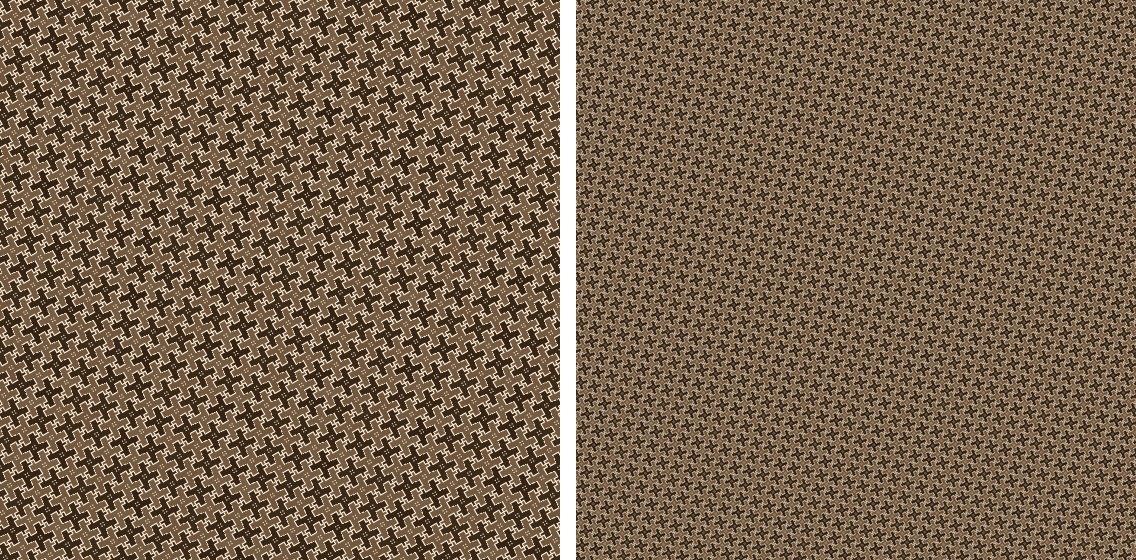
Left, the tile; right, the same tile 2 across and 2 down.
A three.js fragment shader for this pattern:

```glsl
// Interlocking pinwheel check in dark and mid brown, with cream outlines and four-dot centres.
varying vec2 vUv;

const float TAU = 6.2831853;
const vec2 TURN = vec2(24.0, 14.0);     // whole check steps across the canvas
const vec2 SHIFT = vec2(0.285, -0.035); // phase of the check
const float TOOTH_DEPTH = 0.4;          // in half sides of a check square
const float TOOTH_HALF = 0.34;
const float LINE_HALF = 0.058;
const float SOFT = 0.055;

const vec3 DARK_LOW = vec3(0.20, 0.13, 0.07);
const vec3 DARK_HIGH = vec3(0.24, 0.17, 0.10);
const vec3 BROWN_LOW = vec3(0.43, 0.33, 0.23);
const vec3 BROWN_HIGH = vec3(0.46, 0.37, 0.27);
const vec3 CREAM = vec3(0.99, 0.92, 0.84);

float boxDistance(vec2 p, vec2 halfSize) {
  vec2 d = abs(p) - halfSize;
  return length(max(d, 0.0)) + min(max(d.x, d.y), 0.0);
}

float coverage(float d, float soft) {
  return 1.0 - smoothstep(-soft, soft, d);
}

// Side at x = 1: a notch above its middle, a tab below; positive inside.
float toothedSide(vec2 p, float depth, float halfWidth) {
  float flip = p.y < 0.0 ? -1.0 : 1.0;
  vec2 q = (p - vec2(1.0, 0.0)) * flip;
  float notch = boxDistance(q - vec2(0.0, halfWidth), vec2(depth, halfWidth));
  return flip * min(-q.x, notch);
}

vec2 quarterTurn(vec2 p) {
  return vec2(-p.y, p.x);
}

vec2 toCheck(vec2 uv, vec2 turn) {
  return vec2(dot(uv, turn), dot(uv, quarterTurn(turn)));
}

vec2 toCanvas(vec2 g, vec2 turn) {
  return (g.x * turn + g.y * quarterTurn(turn)) / dot(turn, turn);
}

// Layered sines with whole frequencies, so the tone wraps with the canvas.
float motifTone(vec2 c) {
  float a = sin(TAU * dot(c, vec2(7.0, 11.0)));
  float b = sin(TAU * dot(c, vec2(13.0, -5.0)) + 1.0);
  return 0.5 + 0.25 * (a + b);
}

vec3 motifColor(vec2 id, vec2 turn) {
  float tone = motifTone(toCanvas(id, turn));
  vec3 dark = mix(DARK_LOW, DARK_HIGH, tone);
  vec3 brown = mix(BROWN_LOW, BROWN_HIGH, tone);
  return mix(dark, brown, mod(id.x + id.y, 2.0));
}

float fourDots(vec2 p, float spread, float radius) {
  return length(abs(p) - spread) - radius;
}

void main() {
  vec2 g = toCheck(vUv, TURN) - SHIFT;
  vec2 id = floor(g + 0.5);
  vec2 p = 2.0 * (g - id);

  // Test the four sides; a notch belongs to the neighbour across it.
  vec2 owner = id;
  vec2 outward = vec2(1.0, 0.0);
  float edge = 1.0;
  for (int i = 0; i < 4; i++) {
    vec2 local = vec2(dot(p, outward), dot(p, quarterTurn(outward)));
    float side = toothedSide(local, TOOTH_DEPTH, TOOTH_HALF);
    if (side < 0.0) owner = id + outward;
    edge = min(edge, abs(side));
    outward = quarterTurn(outward);
  }

  vec3 color = motifColor(owner, TURN);
  float dots = coverage(fourDots(p, 0.13, 0.065), SOFT);
  float line = coverage(edge - LINE_HALF, SOFT);
  color = mix(color, CREAM, max(line, 0.85 * dots));
  gl_FragColor = vec4(color, 1.0);
}
```
